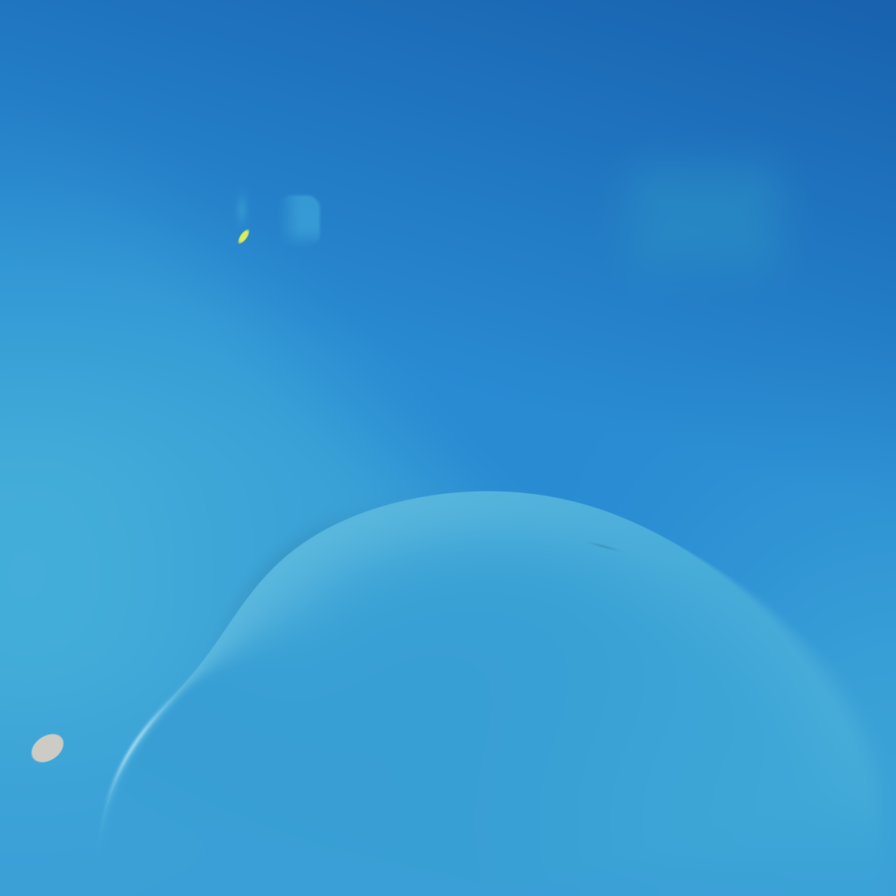
A Shadertoy shader for this background:

```glsl
const vec3 DEEP = vec3(0.095, 0.385, 0.69);
const vec3 AZURE = vec3(0.16, 0.545, 0.825);
const vec3 TEAL = vec3(0.265, 0.68, 0.85);
const vec3 LAGOON = vec3(0.225, 0.62, 0.84);
const vec3 DOME_FILL = vec3(0.218, 0.62, 0.832);
const vec3 RIM_LIGHT = vec3(0.37, 0.73, 0.87);
const vec3 STREAK = vec3(0.65, 0.86, 0.95);
const vec3 PATCH = vec3(0.165, 0.56, 0.77);
const vec3 PEBBLE = vec3(0.80, 0.80, 0.77);
const vec3 SPARK = vec3(0.86, 0.92, 0.36);

const vec2 DOME_CENTER = vec2(0.547, 0.01);
const float DOME_RADIUS = 0.442;
const float RIM_WIDTH = 0.055;
const vec2 HAZE_POINT = vec2(0.34, 0.65);
const vec2 HAZE_NORMAL = vec2(-0.74, -0.67);

// Smooth ramp from 0 at a to 1 at b, with either order of a and b
float ramp(float a, float b, float x) {
    float t = clamp((x - a) / (b - a), 0.0, 1.0);
    return t * t * (3.0 - 2.0 * t);
}

float bell(float x, float width) {
    x /= width;
    return exp(-x * x);
}

float glow(vec2 p, vec2 center, vec2 size) {
    vec2 q = (p - center) / size;
    return exp(-dot(q, q));
}

vec2 rotate(vec2 p, float angle) {
    float c = cos(angle), s = sin(angle);
    return vec2(c * p.x + s * p.y, c * p.y - s * p.x);
}

float roundBox(vec2 p, vec2 halfSize, float radius) {
    vec2 q = abs(p) - halfSize + radius;
    return length(max(q, 0.0)) + min(max(q.x, q.y), 0.0) - radius;
}

// Approximate signed distance to a tilted ellipse
float ellipse(vec2 p, vec2 radii, float tilt) {
    return (length(rotate(p, tilt) / radii) - 1.0) * min(radii.x, radii.y);
}

vec3 background(vec2 p) {
    float depth = 0.22 + 1.8 * (1.0 - p.y) + 0.5 * (0.5 - p.x);
    vec3 color = mix(DEEP, AZURE, clamp(depth, 0.0, 1.0));

    // Diagonal haze on the left, softer haze on the lower right
    float side = dot(p - HAZE_POINT, HAZE_NORMAL);
    float haze = ramp(-0.07, 0.12, side) * ramp(0.95, 0.45, p.y);
    haze *= mix(0.6, 1.0, glow(p, vec2(0.03, 0.36), vec2(0.25, 0.32)));
    color = mix(color, TEAL, haze);
    color = mix(color, TEAL, 0.7 * ramp(0.68, 0.1, p.y) * ramp(0.55, 1.0, p.x));
    return mix(color, LAGOON, 0.7 * ramp(0.3, 0.0, p.y));
}

vec3 addDome(vec3 color, vec2 p, float pixel) {
    vec2 q = p - DOME_CENTER;
    float angle = atan(max(q.y, 0.0001), q.x);

    // Flattened left shoulder and slightly swollen right side
    float radius = DOME_RADIUS - 0.034 * bell(angle - 2.48, 0.3)
        - 0.007 * bell(angle - 1.0, 0.3) + 0.008 * bell(angle - 0.37, 0.25);
    float inside = radius - length(q);

    // Crisp at the crown, blurred towards the right
    float blur = pixel + 0.02 * ramp(1.15, 0.3, angle);
    float cover = smoothstep(-blur, blur, inside);
    cover *= ramp(3.1, 2.7, angle) * ramp(-0.15, 0.3, angle);

    vec3 fill = mix(DOME_FILL, TEAL, 0.5 * glow(p, vec2(0.86, 0.08), vec2(0.24, 0.22)));
    fill = mix(fill, TEAL, 0.35 * bell(inside, 0.13) * ramp(2.7, 2.0, angle));
    float rimWidth = 0.006 + RIM_WIDTH * ramp(2.6, 2.1, angle);
    float rimPower = 0.25 + 0.6 * ramp(0.6, 2.0, angle);
    rimPower *= ramp(0.0, 0.5, angle);
    fill = mix(fill, RIM_LIGHT, rimPower * bell(inside, rimWidth));

    // Thin shade outside the left shoulder
    color *= 1.0 - 0.06 * bell(inside, 0.012) * bell(angle - 2.15, 0.25);
    color = mix(color, fill, cover);

    // Bright streak low on the left edge
    float streak = bell(inside, 0.0026) * bell(angle - 2.76, 0.12);
    return mix(color, STREAK, 0.8 * streak);
}

vec3 addDetails(vec3 color, vec2 p, float pixel) {
    // Broad faint patch
    float patchMask = ramp(0.035, -0.06, roundBox(p - vec2(0.785, 0.755), vec2(0.095, 0.07), 0.05));
    color = mix(color, PATCH, 0.6 * patchMask);

    // Small window, fading to its left and bottom
    vec2 w = p - vec2(0.333, 0.753);
    float window = ramp(0.003, -0.003, roundBox(w, vec2(0.024, 0.029), 0.015));
    window *= ramp(-0.026, 0.005, w.x) * ramp(-0.034, -0.005, w.y);
    color = mix(color, LAGOON, 0.85 * window);
    color = mix(color, TEAL, 0.4 * glow(p, vec2(0.27, 0.766), vec2(0.006, 0.015)));

    // Spark, pebble and crease
    float spark = ellipse(p - vec2(0.272, 0.736), vec2(0.0085, 0.0035), 0.95);
    color = mix(color, SPARK, smoothstep(pixel, -pixel, spark));
    float pebble = ellipse(p - vec2(0.053, 0.165), vec2(0.0195, 0.0135), 0.6);
    color = mix(color, PEBBLE, 1.0 - smoothstep(-pixel, pixel, pebble));
    vec2 crease = rotate(p - vec2(0.674, 0.390), -0.27);
    return color * (1.0 - 0.12 * glow(crease, vec2(0.0), vec2(0.014, 0.0015)));
}

void mainImage(out vec4 fragColor, in vec2 fragCoord) {
    vec2 p = fragCoord / iResolution.xy;
    float pixel = 1.0 / iResolution.y;
    vec3 color = background(p);
    color = addDome(color, p, pixel);
    color = addDetails(color, p, pixel);
    fragColor = vec4(color, 1.0);
}
```
